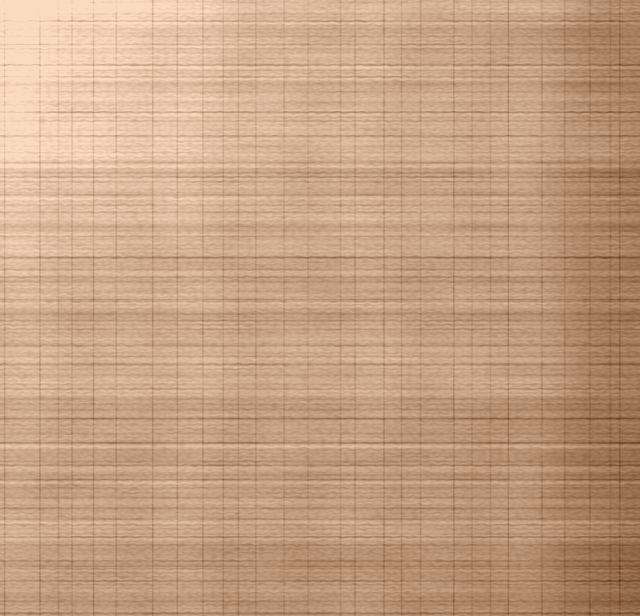
Reproduce this texture procedurally as a WebGL 2 fragment shader.

```glsl
#version 300 es
precision highp float;
// Warm woven veneer: an uneven lattice of thin dark threads over fine horizontal ribs.
// Threads sit in jittered cells, streaks are layered sines, and flecks are cellular
// noise; all shift one tone, which a two-colour ramp turns into tan under slanted light.

uniform vec2 u_resolution;
out vec4 fragColor;

const vec3 DEEP_TAN = vec3(0.555, 0.390, 0.270);
const vec3 PALE_TAN = vec3(0.885, 0.750, 0.635);

const float WARP_COUNT = 28.0;        // vertical threads across
const float WEFT_COUNT = 26.0;        // strong horizontal threads
const float FINE_WEFT_COUNT = 62.0;   // faint horizontal threads
const float RIB_COUNT = 154.0;        // fine ribs
const float WARP_HALF_WIDTH = 0.00080;
const float WEFT_HALF_WIDTH = 0.00100;
const float FINE_HALF_WIDTH = 0.00110;
const float WARP_DEPTH = 0.36;
const float WEFT_DEPTH = 0.42;
const float FINE_DEPTH = 0.26;
const float RIB_DEPTH = 0.085;
const float STREAK_DEPTH = 0.050;
const float FLECK_DEPTH = 0.22;
const vec2 FLECK_CELLS = vec2(105.0, 235.0);
const float TAU = 6.2831853;

float hash(vec2 p) {
    vec3 q = fract(p.xyx * vec3(0.1031, 0.1030, 0.0973));
    q += dot(q, q.yzx + 33.33);
    return fract((q.x + q.y) * q.z);
}

// Coverage of the nearest threads, one per cell, with varied place and strength
float threads(float x, float count, float halfWidth, float pixel, float seed) {
    float cell = floor(x * count);
    float cover = 0.0;
    for (int i = -1; i <= 1; i++) {
        float id = cell + float(i);
        float place = (id + 0.5 + 0.84 * (hash(vec2(id, seed)) - 0.5)) / count;
        float strength = mix(0.5, 1.0, hash(vec2(id, seed + 7.0)));
        float soft = max(pixel, halfWidth);
        float edge = 1.0 - smoothstep(0.0, halfWidth + soft, abs(x - place));
        cover = max(cover, edge * strength);
    }
    return cover;
}

// Long horizontal grain whose strength drifts across the sheet
float streaks(vec2 p) {
    float sum = 0.0;
    float frequency = 19.0;
    for (int i = 0; i < 7; i++) {
        float k = float(i);
        float drift = 0.65 + 0.35 * sin(p.x * (7.0 + 4.3 * k) + k * 2.4 + p.y * 9.0);
        float bend = 0.25 * sin(p.x * (5.0 + k) + k);
        sum += drift * sin(p.y * frequency + bend + k * k * 1.7);
        frequency *= 1.63;
    }
    return sum;
}

// Distance to the nearest scattered point
float cellular(vec2 p) {
    vec2 cell = floor(p);
    float nearest = 2.0;
    for (int y = -1; y <= 1; y++) {
        for (int x = -1; x <= 1; x++) {
            vec2 id = cell + vec2(x, y);
            vec2 point = id + vec2(hash(id), hash(id + 51.7));
            nearest = min(nearest, distance(p, point));
        }
    }
    return nearest;
}

// Glow at the upper left, shade along the right and lower edges
float lighting(vec2 p) {
    float slope = 0.72 + 0.28 * (p.y - 0.5) - 0.22 * (p.x - 0.5);
    vec2 fromCorner = p - vec2(0.0, 1.0);
    float glow = 0.48 * exp(-9.0 * dot(fromCorner, fromCorner));
    float rightShade = 0.34 * smoothstep(0.76, 1.0, p.x);
    float lowShade = 0.12 * smoothstep(0.16, 0.0, p.y);
    return slope + glow - rightShade - lowShade;
}

void main() {
    vec2 uv = gl_FragCoord.xy / u_resolution;
    vec2 pixel = 1.0 / u_resolution;
    float tone = lighting(uv);

    // Grain and broad column shading
    tone += STREAK_DEPTH * streaks(uv);
    tone += 0.025 * (sin(uv.x * 23.0 + 1.0) + sin(uv.x * 47.0 + sin(uv.y * 11.0)));

    // Crimped ribs, faded out where pixels are too coarse to hold them
    float crimp = 0.0007 * (sin(uv.x * 310.0 + uv.y * 190.0) + sin(uv.x * 173.0 - uv.y * 420.0));
    float ribFade = 1.0 - smoothstep(0.35, 0.6, pixel.y * RIB_COUNT);
    float ribSwell = 0.65 + 0.35 * sin(uv.y * 83.0 + 3.0 * sin(uv.x * 9.0));
    tone += RIB_DEPTH * ribFade * ribSwell * sin(TAU * RIB_COUNT * (uv.y + crimp));
    tone += FLECK_DEPTH * (0.45 - cellular((uv + vec2(0.0, crimp)) * FLECK_CELLS));

    // Thread lattice, with a pale ridge beneath each strong weft
    float wavyY = uv.y + 0.3 * crimp;
    float wear = 0.8 + 0.2 * sin(uv.x * 31.0 + 4.0 * sin(uv.y * 17.0));
    tone -= FINE_DEPTH * wear * threads(wavyY, FINE_WEFT_COUNT, FINE_HALF_WIDTH, pixel.y, 5.0);
    tone -= WEFT_DEPTH * wear * threads(wavyY, WEFT_COUNT, WEFT_HALF_WIDTH, pixel.y, 23.0);
    tone += 0.15 * threads(wavyY + 0.005, WEFT_COUNT, 0.0022, pixel.y, 23.0);
    float warpWear = 0.82 + 0.18 * sin(uv.y * 37.0 + uv.x * 90.0);
    tone -= WARP_DEPTH * warpWear * threads(uv.x, WARP_COUNT, WARP_HALF_WIDTH, pixel.x, 41.0);

    vec3 color = mix(DEEP_TAN, PALE_TAN, clamp(tone, -0.45, 1.3));
    fragColor = vec4(color, 1.0);
}
```
